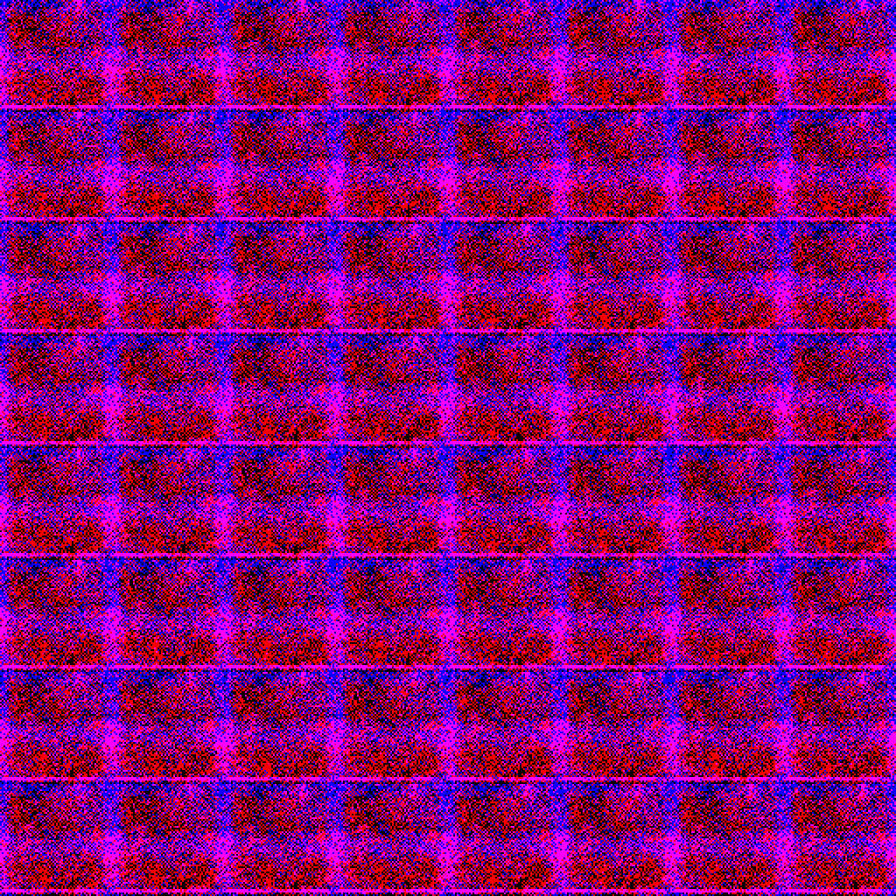
Reproduce this pattern procedurally as a WebGL 1 fragment shader.

```glsl
precision highp float;
// A grid of plaid-like tiles made of hard dithered grains, red and blue channels apart.
// Smooth tone fields (side bands, waist, dark patches, rule) are cut by high-pass noise.
// Grains wrap over the canvas and differ slightly from tile to tile.

uniform vec2 u_resolution;

#define REPEATS 8.0          // tiles across and down
#define GRAINS 64.0          // grains along one tile
#define BASE_TONE vec2(0.50, 0.385)
#define SHARPNESS 0.36       // high-pass weight of neighbouring grains
#define TILE_VARIATION 0.25  // share of noise that is not repeated
#define MOTTLE 0.30          // strength of soft cloudy noise
#define STREAKS 0.22         // strength of short woven dashes
#define HALF_BLUE 0.028      // half width of the mid blue level
#define BAND_REACH 0.125     // reach of the bands at tile sides

vec2 hash2(vec2 p) {
  vec3 q = fract(p.xyx * vec3(0.1031, 0.1030, 0.0973));
  q += dot(q, q.yzx + 33.33);
  return fract((q.xx + q.yz) * q.zy);
}

// Red and blue noise of one grain, shared by all tiles except for a small part.
vec2 grainNoise(vec2 cell) {
  vec2 shared = hash2(mod(cell, GRAINS) + 17.0);
  vec2 own = hash2(mod(cell, GRAINS * REPEATS) + 701.0);
  return mix(shared, own, TILE_VARIATION) - 0.5;
}

// Noise with weak low frequencies, so that grains alternate.
vec2 ditherNoise(vec2 cell) {
  vec2 sum = vec2(0.0);
  for (int y = -1; y <= 1; y++) {
    for (int x = -1; x <= 1; x++) {
      vec2 offset = vec2(float(x), float(y));
      vec2 weight = mix(vec2(1.0), vec2(-SHARPNESS), abs(offset));
      sum += weight.x * weight.y * grainNoise(cell + offset);
    }
  }
  return sum;
}

// Value noise with eight lattice steps in one tile.
vec2 softNoise(vec2 uv) {
  vec2 p = uv * 8.0;
  vec2 i = floor(p);
  vec2 f = fract(p);
  f = f * f * (3.0 - 2.0 * f);
  vec2 low = mix(hash2(mod(i, 8.0)), hash2(mod(i + vec2(1.0, 0.0), 8.0)), f.x);
  vec2 high = mix(hash2(mod(i + vec2(0.0, 1.0), 8.0)), hash2(mod(i + 1.0, 8.0)), f.x);
  return mix(low, high, f.y) - 0.5;
}

float blob(vec2 uv, vec2 center, vec2 radius) {
  vec2 d = (uv - center) / radius;
  return exp(-dot(d, d));
}

// Density of red (x) and blue (y) inside a tile.
vec2 tileTone(vec2 cell) {
  vec2 uv = (cell + 0.5) / GRAINS;
  float side = 1.0 - smoothstep(0.02, BAND_REACH, min(uv.x, 1.0 - uv.x));
  float inner = 1.0 - side;
  float rise = (uv.y - 0.44) / 0.09;
  float waist = exp(-rise * rise);

  vec2 tone = BASE_TONE;
  tone += side * vec2(0.35 * blob(uv, vec2(0.5, 0.36), vec2(9.0, 0.22)) - 0.06, 0.42);
  tone += smoothstep(0.86, 0.97, uv.y) * vec2(-0.12, 0.28);
  tone += waist * vec2(0.06, 0.26);

  // Dark upper left, red lower part, pink right, small black notch.
  tone += inner * blob(uv, vec2(0.27, 0.70), vec2(0.26, 0.18)) * vec2(-0.07, -0.27);
  tone += inner * blob(uv, vec2(0.52, 0.20), vec2(0.42, 0.14)) * vec2(0.10, -0.25);
  tone += inner * blob(uv, vec2(0.80, 0.58), vec2(0.16, 0.22)) * vec2(0.10, 0.14);
  tone -= blob(uv, vec2(0.65, 0.09), vec2(0.04)) * 0.6;

  // Cloudiness and woven dashes.
  tone += MOTTLE * softNoise(uv);
  tone += STREAKS * (hash2(vec2(floor(cell.x / 8.0), cell.y) + 211.0) - 0.5);
  tone += 0.6 * STREAKS * (hash2(vec2(cell.x, floor(cell.y / 8.0)) + 409.0) - 0.5);

  // Thin bright rule with a darker row under it.
  float rule = step(abs(cell.y - 2.5), 0.6);
  tone += rule * vec2(0.42, 0.50) * (1.0 - 0.6 * smoothstep(0.88, 0.96, uv.x));
  tone -= step(cell.y, 0.5) * vec2(0.25, 0.0);
  return tone;
}

vec3 grainColor(vec2 cell) {
  vec2 level = tileTone(mod(cell, GRAINS)) + ditherNoise(cell) - 0.5;
  float red = step(0.0, level.x);
  float blue = 0.5 * (step(-HALF_BLUE, level.y) + step(HALF_BLUE, level.y));
  return vec3(mix(0.04, 0.97, red), 0.0, mix(0.01, 0.99, blue));
}

void main() {
  vec2 grainsPerPixel = GRAINS * REPEATS / u_resolution;
  vec2 p = gl_FragCoord.xy * grainsPerPixel - 0.5;
  vec2 cell = floor(p);
  // Blend neighbouring grains only across one pixel at their border.
  vec2 t = clamp((fract(p) - 0.5) / min(grainsPerPixel, 1.0) + 0.5, 0.0, 1.0);
  vec3 low = mix(grainColor(cell), grainColor(cell + vec2(1.0, 0.0)), t.x);
  vec3 high = mix(grainColor(cell + vec2(0.0, 1.0)), grainColor(cell + 1.0), t.x);
  gl_FragColor = vec4(mix(low, high, t.y), 1.0);
}
```
